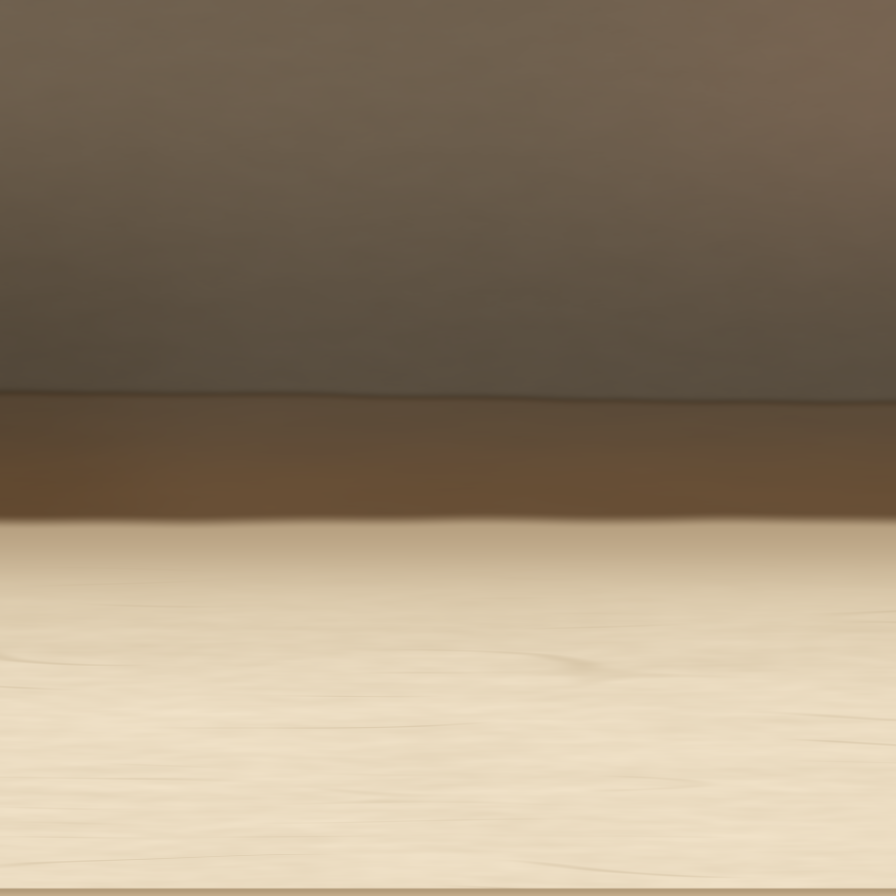
This texture is drawn by a WebGL 1 fragment shader. Its source:

```glsl
precision highp float;
// A dim wall above a brown shadowed ledge and a pale, grained wooden board.
// Three soft horizontal zones are blended by height; stretched gradient noise
// adds wood grain, wall mottling and slight waviness along the edges.

uniform vec2 u_resolution;

// Heights of the edges, from the bottom of the canvas
const float SEAM_LEFT = 0.561;
const float SEAM_RIGHT = 0.551;
const float BOARD_TOP = 0.419;
const float BOARD_FOOT = 0.008;

// Edge softness and texture strength
const float SEAM_BLUR = 0.004;
const float BOARD_BLUR = 0.009;
const float GRAIN = 0.030;
const float MOTTLE = 0.010;

// Colours
const vec3 WALL_TOP = vec3(0.435, 0.377, 0.307);
const vec3 WALL_LOW = vec3(0.347, 0.304, 0.248);
const vec3 WALL_WARMTH = vec3(0.030, 0.014, 0.012);
const vec3 LEDGE_TOP = vec3(0.358, 0.293, 0.222);
const vec3 LEDGE_LOW = vec3(0.405, 0.308, 0.210);
const vec3 BOARD_SHADE = vec3(0.710, 0.620, 0.495);
const vec3 BOARD_MID = vec3(0.845, 0.775, 0.655);
const vec3 BOARD_LIGHT = vec3(0.922, 0.862, 0.757);
const vec3 FOOT_COLOR = vec3(0.700, 0.610, 0.480);

vec2 gradientAt(vec2 cell) {
  vec3 p = fract(cell.xyx * vec3(0.1031, 0.1030, 0.0973));
  p += dot(p, p.yzx + 33.33);
  float angle = 6.2832 * fract((p.x + p.y) * p.z);
  return vec2(cos(angle), sin(angle));
}

// Gradient noise, roughly -0.7 to 0.7
float noise(vec2 p) {
  vec2 cell = floor(p);
  vec2 f = p - cell;
  vec2 u = f * f * f * (f * (f * 6.0 - 15.0) + 10.0);
  float a = dot(gradientAt(cell), f);
  float b = dot(gradientAt(cell + vec2(1.0, 0.0)), f - vec2(1.0, 0.0));
  float c = dot(gradientAt(cell + vec2(0.0, 1.0)), f - vec2(0.0, 1.0));
  float d = dot(gradientAt(cell + vec2(1.0, 1.0)), f - vec2(1.0, 1.0));
  return mix(mix(a, b, u.x), mix(c, d, u.x), u.y);
}

float fbm(vec2 p) {
  float sum = 0.0;
  float amplitude = 0.6;
  for (int i = 0; i < 4; i++) {
    sum += amplitude * noise(p);
    p = p * 2.03 + vec2(17.3, 9.1);
    amplitude *= 0.55;
  }
  return sum;
}

vec3 wallColor(vec2 uv) {
  vec3 color = mix(WALL_LOW, WALL_TOP, smoothstep(0.54, 0.96, uv.y));
  color += WALL_WARMTH * smoothstep(0.5, 1.0, uv.x) * smoothstep(0.55, 0.9, uv.y);
  // Dim left side, strongest just above the seam
  color -= 0.024 * smoothstep(0.35, 0.0, uv.x) * smoothstep(1.0, 0.6, uv.y);
  return color + MOTTLE * fbm(uv * vec2(16.0, 42.0));
}

vec3 ledgeColor(vec2 uv) {
  vec3 color = mix(LEDGE_LOW, LEDGE_TOP, smoothstep(0.44, 0.555, uv.y));
  color -= 0.022 * smoothstep(0.25, 0.0, uv.x);
  return color + vec3(1.2, 0.9, 0.6) * MOTTLE * fbm(uv * vec2(5.0, 32.0) + 41.0);
}

vec3 boardColor(vec2 uv) {
  float depth = BOARD_TOP - uv.y;
  vec3 color = mix(BOARD_SHADE, BOARD_MID, smoothstep(-0.01, 0.10, depth));
  color = mix(color, BOARD_LIGHT, smoothstep(0.03, 0.23, depth));
  // Long fibres, short flecks and a few thin dark streaks
  float bend = 0.006 * noise(uv * vec2(3.0, 5.0));
  vec2 q = vec2(uv.x, uv.y + bend);
  float fibres = fbm(q * vec2(3.0, 56.0) + 7.0);
  float flecks = noise(q * vec2(22.0, 150.0) + 3.0);
  float ridge = abs(noise(q * vec2(1.6, 30.0) + 23.0));
  float streak = smoothstep(0.05, 0.0, ridge) * smoothstep(-0.1, 0.4, noise(q * vec2(4.0, 14.0)));
  float strength = GRAIN * smoothstep(0.02, 0.16, depth);
  color += strength * (1.3 * fibres + 0.55 * flecks - 1.6 * streak) * vec3(0.9, 1.0, 1.15);
  // Thin shaded strip along the foot
  float foot = smoothstep(BOARD_FOOT + 0.002, BOARD_FOOT - 0.001, uv.y);
  float below = smoothstep(BOARD_FOOT - 0.001, 0.0, uv.y);
  return mix(color, FOOT_COLOR + 0.06 * below, foot);
}

void main() {
  vec2 uv = gl_FragCoord.xy / u_resolution;

  // Signed heights above the two slightly wavy edges
  float seam = uv.y - mix(SEAM_LEFT, SEAM_RIGHT, smoothstep(0.1, 1.0, uv.x));
  seam += 0.002 * noise(vec2(uv.x * 9.0, 2.5));
  float board = uv.y - BOARD_TOP + 0.003 * noise(vec2(uv.x * 7.0, 8.5));

  vec3 color = mix(ledgeColor(uv), wallColor(uv), smoothstep(-SEAM_BLUR, SEAM_BLUR, seam));
  // Dark crease where wall and ledge meet
  color -= 0.045 * exp(-pow(seam / 0.0045, 2.0));
  color = mix(boardColor(uv), color, smoothstep(-BOARD_BLUR, BOARD_BLUR, board));

  gl_FragColor = vec4(clamp(color, 0.0, 1.0), 1.0);
}
```
